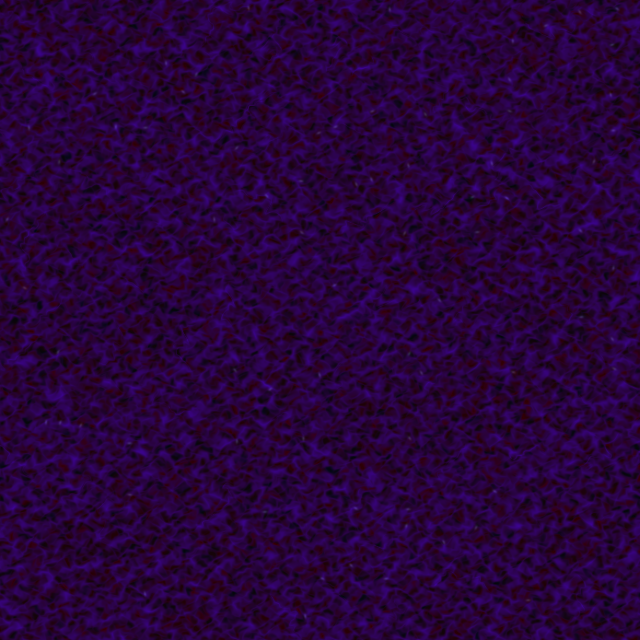
Reproduce this texture procedurally as a WebGL 1 fragment shader.

```glsl
precision highp float;
// Deep violet felt: a matted web of fine curly fibres around small dark pits.
// Two soft cellular layers form the web and tint each pit; scattered bent
// strands, pale glints and layered sines add the longer and rarer detail.
uniform vec2 u_resolution;

vec2 hash2(vec2 p) {
  vec2 q = vec2(dot(p, vec2(127.1, 311.7)), dot(p, vec2(269.5, 183.3)));
  return fract(sin(q) * 43758.55);
}

mat2 rotation(float a) {
  return mat2(cos(a), sin(a), -sin(a), cos(a));
}

// x: soft distance to the nearest pit, y: blended random tint of the pits
vec2 softCells(vec2 p) {
  vec2 cell = floor(p);
  float total = 0.0;
  float tint = 0.0;
  for (int j = -1; j <= 1; j++) {
    for (int i = -1; i <= 1; i++) {
      vec2 id = cell + vec2(float(i), float(j));
      vec2 d = p - id - hash2(id);
      float weight = exp(-12.0 * sqrt(dot(d, d) + 0.02));
      total += weight;
      tint += weight * hash2(id + 57.3).x;
    }
  }
  return vec2(-log(total) / 12.0, tint / total);
}

// Sparse bent strands, mostly lying near the horizontal
float strands(vec2 p) {
  vec2 cell = floor(p);
  float sum = 0.0;
  for (int j = -1; j <= 1; j++) {
    for (int i = -1; i <= 1; i++) {
      vec2 id = cell + vec2(float(i), float(j));
      vec2 r = hash2(id + 11.7);
      vec2 s = hash2(id + 83.1);
      vec2 d = rotation((r.x - 0.6) * 2.4) * (p - id - hash2(id));
      float bend = (s.x - 0.5) * 2.4;
      float off = (d.y - bend * d.x * d.x) / sqrt(1.0 + 4.0 * bend * bend * d.x * d.x);
      float len = 0.25 + 0.4 * r.y;
      float body = 1.0 - smoothstep(0.5 * len, len, abs(d.x));
      sum += s.y * body * exp(-off * off * 1800.0);
    }
  }
  return sum;
}

// Rare short pale flecks
float glints(vec2 p) {
  vec2 id = floor(p);
  vec2 r = hash2(id + 29.0);
  vec2 d = rotation(r.x * 6.28) * (fract(p) - 0.3 - 0.4 * hash2(id));
  return step(0.93, r.y) * exp(-dot(d * d, vec2(55.0, 170.0)));
}

void main() {
  vec2 uv = gl_FragCoord.xy / u_resolution.y;

  // Curl the web and stretch it along a slightly rising grain
  vec2 curl = 0.0028 * sin(uv.yx * vec2(143.0, 121.0) + 2.0 * sin(uv * vec2(67.0, 79.0)))
            + 0.0013 * sin(uv.yx * vec2(331.0, 287.0) + 3.0 * sin(uv * 173.0));
  vec2 grain = rotation(-0.2) * (uv + curl) * vec2(0.86, 1.12);

  vec2 coarse = softCells(grain * 62.0);
  vec2 fine = softCells(rotation(0.7) * grain * 97.0 + 31.0);
  float web = 0.6 * (coarse.x - 0.43) + 0.55 * (fine.x - 0.43);

  // Broad uneven density
  float cloud = sin(uv.x * 9.0 + 3.0 * sin(uv.y * 7.0 + 1.0))
              + sin(uv.y * 23.0 - uv.x * 6.0 + 2.0 * sin(uv.x * 11.0))
              + sin(uv.x * 31.0 + uv.y * 17.0 + 2.0 * sin(uv.y * 29.0));

  float strand = strands(uv * 10.0 + curl * 25.0);
  float blue = 0.217 + 0.66 * web + 0.008 * cloud + 0.11 * strand;
  blue = max(blue, 0.03);

  // Pits lean either to wine red or to greenish black
  float pit = 1.0 - smoothstep(0.06, 0.3, blue);
  float lean = 0.5 * (coarse.y + fine.y) - 0.5;
  vec3 color = vec3(0.1 + 0.235 * blue, 0.01, blue);
  color += pit * lean * vec3(0.2, -0.04, -0.03);
  color += glints(uv * 37.0) * vec3(0.1, 0.13, 0.17);

  gl_FragColor = vec4(clamp(color, 0.0, 1.0), 1.0);
}
```
